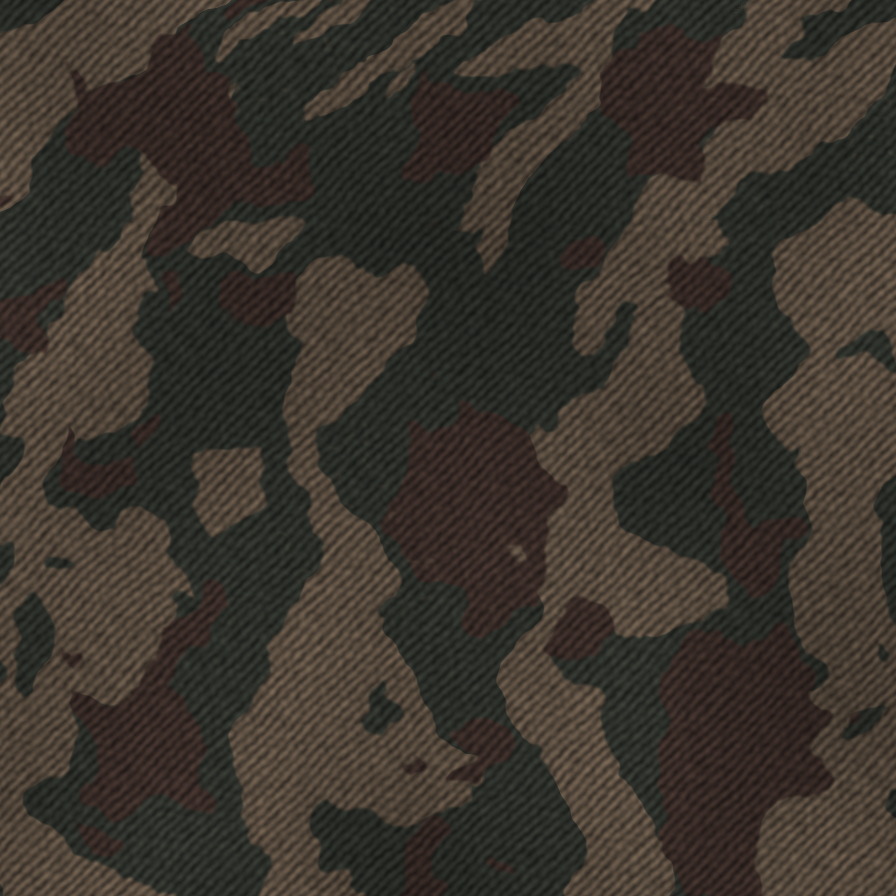
A Shadertoy shader for this texture:

```glsl
// Worn camouflage twill: tan strokes and maroon patches on dark green cloth.
// Warped, sheared waves make the tan shapes, jittered warped ellipses the
// maroon ones; diagonal ribs, yarn grain and broad folds shade the weave.

const vec3 GREEN  = vec3(0.158, 0.170, 0.150);
const vec3 TAN    = vec3(0.318, 0.272, 0.226);
const vec3 MAROON = vec3(0.202, 0.154, 0.138);

const float TAN_BANDS     = 3.4;    // tan strokes across the canvas
const float TAN_LEVEL     = 0.10;   // higher leaves less tan
const float TOP_SLANT     = 1.3;    // strokes lean right in the upper half
const float PATCH_GRID    = 3.0;    // maroon patches per side
const vec2  PATCH_RADIUS  = vec2(0.16, 0.31);
const float EDGE_WIDTH    = 0.0028; // softness of printed edges
const float RIB_COUNT     = 104.0;  // twill ribs per canvas length
const float RIB_ANGLE     = 0.77;
const float RIB_CONTRAST  = 0.20;
const float YARN_CONTRAST = 0.23;
const float FOLD_CONTRAST = 0.19;
const float TAU = 6.2831853;

float hash(vec2 p) {
    vec3 q = fract(vec3(p.xyx) * 0.1031);
    q += dot(q, q.yzx + 33.33);
    return fract((q.x + q.y) * q.z);
}

float cornerSlope(vec2 cell, vec2 offset) {
    float angle = TAU * hash(cell);
    return dot(vec2(cos(angle), sin(angle)), offset);
}

// Gradient noise centred on zero
float noise(vec2 p) {
    vec2 i = floor(p), f = fract(p);
    vec2 w = f * f * f * (f * (f * 6.0 - 15.0) + 10.0);
    vec2 e = vec2(1.0, 0.0);
    return mix(mix(cornerSlope(i, f), cornerSlope(i + e, f - e), w.x),
               mix(cornerSlope(i + e.yx, f - e.yx), cornerSlope(i + 1.0, f - 1.0), w.x), w.y);
}

float fbm(vec2 p) {
    float sum = 0.0, amp = 1.0;
    for (int k = 0; k < 3; k++) {
        sum += amp * noise(p);
        p = mat2(1.6, 1.2, -1.2, 1.6) * p + 7.3;
        amp *= 0.5;
    }
    return sum;
}

vec2 noise2(vec2 p) {
    return vec2(noise(p), noise(p + 41.7));
}

// Positive inside the tan strokes
float tanField(vec2 p) {
    float upper = max(p.y - 0.5, 0.0);
    vec2 q = vec2(p.x - TOP_SLANT * upper * upper, p.y);
    q += 0.07 * noise2(q * 5.5 + 3.0);
    float phase = TAN_BANDS * q.x + 0.75 * fbm(q * vec2(3.8, 3.6) + 13.0);
    float breakup = 1.7 * fbm(q * vec2(7.0, 5.0) + 29.0);
    return sin(TAU * phase) + breakup - TAN_LEVEL - 0.4 * (p.y - 0.5);
}

// Negative inside the maroon patches, in canvas units
float maroonDistance(vec2 p) {
    vec2 g = p * PATCH_GRID + 0.42 * noise2(p * 7.0 + 5.0) + 0.24 * noise2(p * 16.0);
    float nearest = 9.0;
    for (int y = -1; y <= 1; y++)
    for (int x = -1; x <= 1; x++) {
        vec2 cell = floor(g) + vec2(x, y);
        vec2 jitter = vec2(hash(cell + 3.1), hash(cell + 57.4));
        vec2 d = g - cell - 0.25 - 0.5 * jitter;
        float angle = 1.5 * (hash(cell + 91.2) - 0.5);
        d = mat2(cos(angle), -sin(angle), sin(angle), cos(angle)) * d;
        // Large and small patches alternate
        vec2 radius = PATCH_RADIUS * mix(1.3, 0.5, mod(cell.x + cell.y, 2.0));
        nearest = min(nearest, (length(d / radius) - 1.0) * radius.x);
    }
    return nearest / PATCH_GRID;
}

// Coverage of a shape with an even edge width whatever its slope
float cover(float field, float minSlope, float maxSlope) {
    float slope = length(vec2(dFdx(field), dFdy(field))) * iResolution.y;
    float width = EDGE_WIDTH * clamp(slope, minSlope, maxSlope);
    return smoothstep(-width, width, field);
}

// Brightness of the twill: ribs split into short uneven yarns
float weave(vec2 p) {
    vec2 along = vec2(cos(RIB_ANGLE), sin(RIB_ANGLE));
    vec2 across = vec2(along.y, -along.x);
    vec2 t = vec2(dot(p, across), dot(p, along)) * RIB_COUNT;
    t.x += 0.5 * noise(p * 12.0) + 0.12 * noise(t * 0.6);
    float rib = cos(TAU * t.x);
    float stitch = cos(TAU * (t.y * 0.7 + 0.5 * floor(t.x + 0.5)));
    float yarn = noise(t * vec2(1.3, 0.6)) + 0.7 * noise(p * 170.0);
    return 1.0 + RIB_CONTRAST * rib + 0.04 * stitch + YARN_CONTRAST * yarn;
}

void mainImage(out vec4 fragColor, in vec2 fragCoord) {
    vec2 p = fragCoord / iResolution.y;

    // Ragged print edges
    vec2 print = p + 0.022 * noise2(p * 14.0) + 0.010 * noise2(p * 38.0)
                   + 0.003 * noise2(p * 95.0);

    // Dye layers; tan bites into the maroon
    float tanShape = tanField(print);
    float maroonShape = -maroonDistance(print) - 0.024 * clamp(tanShape, -1.0, 1.2);
    vec3 color = mix(GREEN, TAN, cover(tanShape, 5.0, 40.0));
    color = mix(color, MAROON, cover(maroonShape, 0.5, 2.0));

    // Pale scuffs in scattered worn areas
    float worn = smoothstep(0.1, 0.5, noise(p * 4.0 + 63.0));
    float scuff = worn * smoothstep(0.25, 0.6, noise(p * vec2(70.0, 95.0)));
    color = mix(color, TAN, 0.35 * scuff);

    // Cloth relief and folds
    float fold = 1.0 + FOLD_CONTRAST * fbm(p * vec2(3.0, 2.2) + 71.0);
    color *= weave(p) * fold;

    fragColor = vec4(color, 1.0);
}
```
